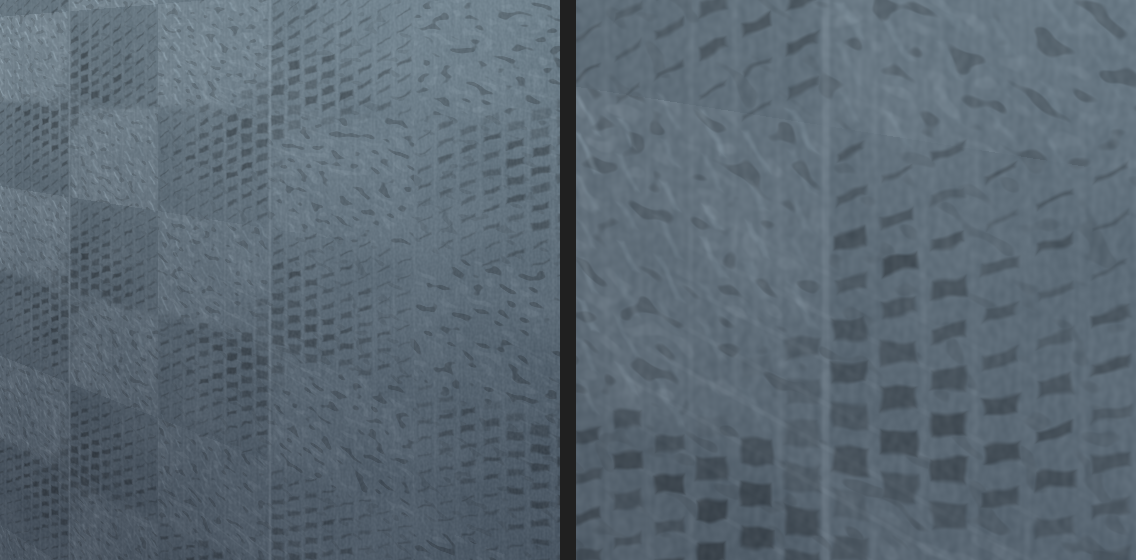
Left, the full canvas; right, a detail of the centre.
This pattern is drawn by a Shadertoy shader. Its source:

```glsl
// Blue-grey wall covering seen at an angle: a repeating patch of dark slanted scales
// alternates with pale strokes in a four-part checker around each vertical seam.
// The canvas is projected onto the wall, then marks are drawn per sheared grid cell.

float hash(vec2 p) {
    p = fract(p * vec2(0.1731, 0.2917));
    p += dot(p, p.yx + 23.19);
    return fract((p.x + p.y) * p.x * 17.3);
}

vec2 gradient(vec2 p) {
    float angle = 6.2832 * hash(p);
    return vec2(cos(angle), sin(angle));
}

float gradientNoise(vec2 p) {
    vec2 i = floor(p), f = fract(p);
    vec2 s = f * f * f * (f * (f * 6.0 - 15.0) + 10.0);
    vec2 e = vec2(1.0, 0.0);
    float low = mix(dot(gradient(i), f), dot(gradient(i + e), f - e), s.x);
    float high = mix(dot(gradient(i + e.yx), f - e.yx), dot(gradient(i + 1.0), f - 1.0), s.x);
    return mix(low, high, s.y);
}

// Slanted bar: x is measured across, y along the sheared side
float slantedBar(vec2 d, vec2 halfSize) {
    vec2 q = abs(d) - halfSize;
    return length(max(q, 0.0)) + min(max(q.x, q.y), 0.0);
}

// Position within one repeat, centred on the seam
vec2 motifPosition(vec2 grid) {
    return vec2(fract(grid.x / 16.0 + 0.5), fract(grid.y / 16.0)) - 0.5;
}

void mainImage(out vec4 fragColor, in vec2 fragCoord) {
    vec2 p = fragCoord / iResolution.xy;
    p.y = 1.0 - p.y;

    // Perspective: the height of a repeat grows to the right
    float span = 0.3026 + 0.237 * p.x;
    vec2 wall = vec2((3.012 - 1.0 / span) / 0.613, (p.y - 0.03 + 0.08 * p.x) / span);
    vec2 grid = wall * 16.0;
    float soft = 0.05 + 12.0 / (span * iResolution.y);
    vec2 wobble = 0.13 * vec2(gradientNoise(grid * 1.7), gradientNoise(grid * 1.9 + 40.0));

    // Scales and strokes, with neighbours since marks overlap their cells
    float ink = 0.0, shine = 0.0;
    for (int i = -1; i <= 1; i++) {
        float column = floor(grid.x) + float(i);
        float shift = 0.3125 * column;
        for (int j = -1; j <= 1; j++) {
            float row = floor(grid.y - shift) + float(j);
            vec2 centre = vec2(column + 0.5, row + 0.5 + shift);
            vec2 d = grid - centre + wobble;
            vec2 motif = motifPosition(centre);
            float chance = hash(vec2(column, row) + 61.0);
            float chance2 = hash(vec2(row, column) + 97.0);
            float nearness = clamp(1.08 - 2.0 * length(motif) + 0.3 * (chance2 - 0.5), 0.0, 1.0);
            float dark = smoothstep(0.01, -0.01, motif.x * motif.y + 0.016 * (chance - 0.6));

            float slope = mix(0.75, 0.15, nearness);
            vec2 scaleSize = vec2(mix(0.3, 0.36, nearness), mix(0.05, 0.32, nearness));
            float scale = slantedBar(vec2(d.x, d.y + slope * d.x), scaleSize);
            float strength = dark * mix(0.55, 1.0, nearness) * mix(0.55, 1.0, chance);
            ink = max(ink, strength * smoothstep(soft, -soft, scale));

            vec2 strokeSize = vec2(0.06 + 0.05 * nearness, mix(0.25, 0.48, chance));
            float stroke = slantedBar(vec2(d.x - 0.55 * d.y, d.y), strokeSize);
            float gleam = (1.0 - dark) * mix(0.9, 0.35, nearness) * mix(0.3, 1.0, chance2);
            shine = max(shine, gleam * smoothstep(soft, -soft, stroke));
        }
    }

    // Lighting: bright upper middle, dim foot, pale checker parts on the left
    vec2 motif = motifPosition(grid);
    float pale = smoothstep(-0.008, 0.012, motif.x * motif.y);
    float leftLight = 1.0 - smoothstep(0.1, 0.75, p.x);
    vec3 colour = mix(vec3(0.43, 0.50, 0.545), vec3(0.285, 0.335, 0.385), smoothstep(-0.1, 1.05, p.y));
    colour += 0.025 * smoothstep(0.5, 0.0, abs(p.x - 0.65)) - 0.02 * leftLight * vec3(0.4, 0.8, 1.0);
    colour += leftLight * (0.055 * pale - 0.015) * (1.0 - 0.6 * p.y);

    // Mottled wear: slanting specks in the pale parts and cloudy tone
    float speck = gradientNoise(vec2(grid.x * 1.6 - grid.y * 0.6, grid.y * 2.1) + 13.0);
    float fleck = smoothstep(0.2, 0.36, speck) * mix(0.25, 0.6, pale) * mix(0.45, 0.8, p.x);
    colour += 0.025 * gradientNoise(wall * 5.0 + 7.0);
    colour += 0.03 * smoothstep(0.15, 0.4, -speck) * pale;

    // Marks
    colour *= 1.0 - 0.4 * max(ink * mix(1.0, 0.85, p.x), fleck);
    colour += vec3(0.15, 0.165, 0.17) * shine * mix(0.2, 1.0, leftLight) * (1.0 - 0.55 * p.y);

    // Seams, faint fine ribs between columns, and hairlines along the rows
    float seam = smoothstep(0.009, 0.002, abs(motif.x));
    float rib = smoothstep(0.1, 0.02, abs(fract(grid.x + 0.5) - 0.5));
    float rowLine = abs(fract(grid.y - 0.3125 * grid.x + 0.15) - 0.5);
    float hairline = smoothstep(0.1, 0.02, rowLine) * smoothstep(0.5, 0.1, length(motif));
    colour += 0.035 * seam + 0.01 * rib + 0.022 * hairline * (1.0 - ink);

    // Woven grain, stretched along the vertical threads
    colour += 0.025 * gradientNoise(p * vec2(190.0, 28.0));
    colour += 0.03 * gradientNoise(p * vec2(230.0, 170.0) + 5.0);
    fragColor = vec4(clamp(colour, 0.0, 1.0), 1.0);
}
```
